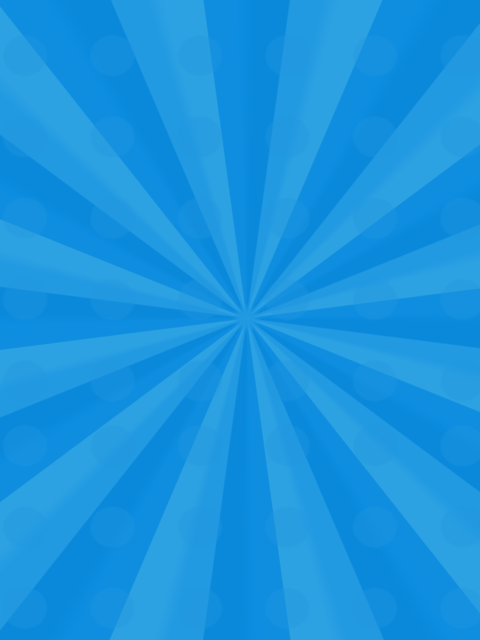
Reproduce this background procedurally as a WebGL 1 fragment shader.

```glsl
precision highp float;
uniform vec2 u_resolution;

#define TAU 6.2831853
#define RAYS 12.0
#define CENTER vec2(0.514, 0.5026)
#define RAY_STRETCH 1.03
#define DOT_SPACING vec2(0.1823, 0.127)
#define DOT_RADIUS vec2(0.046, 0.032)
#define DOT_OPACITY 0.36
#define DEEP_BLUE vec3(0.038, 0.538, 0.857)
#define BLUE vec3(0.057, 0.557, 0.880)
#define SKY vec3(0.130, 0.602, 0.885)
#define PALE_SKY vec3(0.177, 0.637, 0.888)
#define DOT_COLOR vec3(0.125, 0.590, 0.872)

// Alternating rays, each split softly into two tones
vec3 sunburst(vec2 p, float pixel) {
    float radius = max(length(p), 0.0001);
    float angle = atan(p.x, p.y);
    float phase = fract(angle * RAYS / TAU + 0.25);
    vec3 darkRay = mix(BLUE, DEEP_BLUE, smoothstep(0.17, 0.31, phase));
    vec3 lightRay = mix(SKY, PALE_SKY, smoothstep(0.66, 0.80, phase));
    float blur = RAYS * pixel / radius;
    float light = smoothstep(-blur, blur, -cos(angle * RAYS));
    vec3 color = mix(darkRay, lightRay, light);
    // Soft hub where the rays meet
    return mix(SKY, color, smoothstep(0.006, 0.026, radius));
}

// Grid of ovals, with the rows starting again above the lower band
float dots(vec2 uv, float pixel) {
    float firstRow = uv.y < 0.354 ? 0.0495 : 0.405;
    vec2 cell = (uv - vec2(0.0521, firstRow)) / DOT_SPACING;
    vec2 offset = (fract(cell + 0.5) - 0.5) * DOT_SPACING;
    float edge = 1.5 * pixel / DOT_RADIUS.y;
    return 1.0 - smoothstep(1.0 - edge, 1.0 + edge, length(offset / DOT_RADIUS));
}

void main() {
    vec2 uv = gl_FragCoord.xy / u_resolution;
    float pixel = 1.0 / u_resolution.y;
    float aspect = u_resolution.x / u_resolution.y;
    vec2 p = (uv - CENTER) * vec2(aspect / RAY_STRETCH, 1.0);

    vec3 color = sunburst(p, pixel);
    color = mix(color, DOT_COLOR, DOT_OPACITY * dots(uv, pixel));
    gl_FragColor = vec4(color, 1.0);
}
```
